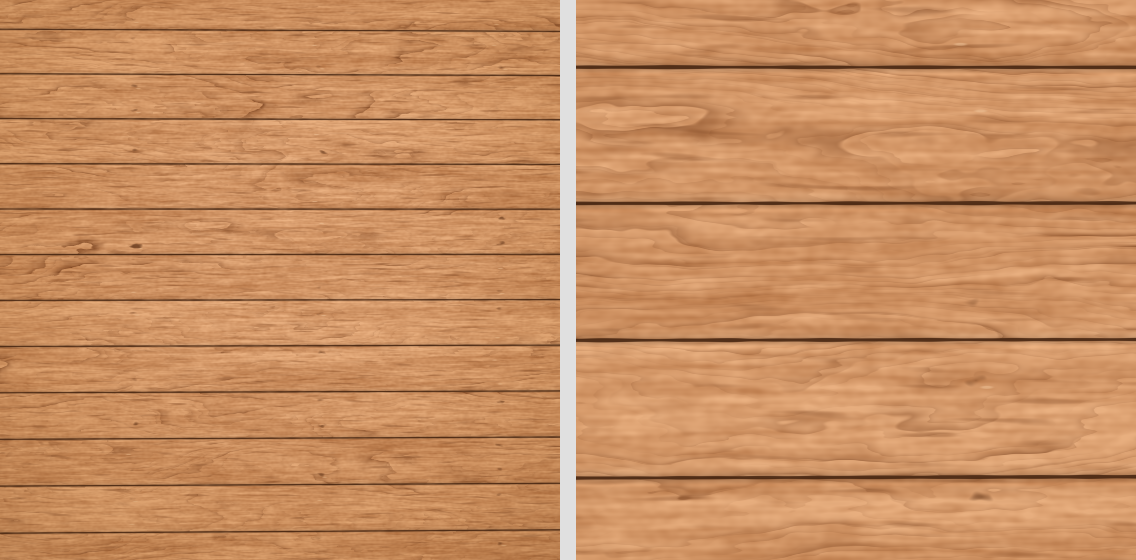
Left, the full canvas; right, a detail of the centre.
Give the GLSL for this texture, as a Shadertoy shader.

```glsl
// Warm timber boards stacked in long horizontal rows with thin dark seams.
// Board edges follow a slightly tilted quadratic spacing; the grain is drawn
// from contour rings of stretched gradient noise, with fibres and small knots.

const vec3 LIGHT_WOOD = vec3(0.86, 0.64, 0.46);
const vec3 WARM_WOOD  = vec3(0.70, 0.455, 0.275);
const vec3 GRAIN_DARK = vec3(0.44, 0.23, 0.10);
const vec3 SEAM_COLOR = vec3(0.27, 0.14, 0.06);
const vec3 CHIP_COLOR = vec3(0.91, 0.75, 0.59);

const vec2 FIRST_SEAM = vec2(0.0521, 0.0560);   // depth at left, right
const vec2 BOARD_STEP = vec2(0.0794, 0.0785);   // spacing at left, right
const float STEP_GROWTH = 0.00022;              // boards widen downwards
const float BOARD_HEIGHT = 0.0814;
const float SEAM_HALF_WIDTH = 0.0009;
const float RING_STRENGTH = 0.62;
const float FINE_RING_STRENGTH = 0.26;
const float FIBRE_STRENGTH = 0.55;
const vec3 KNOT_COLUMNS = vec3(0.232, 0.565, 0.885);
const float KNOT_BOARD = 4.0;                   // board with the largest knot

vec2 hash22(vec2 p) {
    vec3 q = fract(p.xyx * vec3(0.1031, 0.1030, 0.0973));
    q += dot(q, q.yzx + 33.33);
    return fract((q.xx + q.yz) * q.zy);
}

// Gradient noise, roughly -0.7 to 0.7
float noise(vec2 p) {
    vec2 i = floor(p), f = fract(p);
    vec2 u = f * f * f * (f * (f * 6.0 - 15.0) + 10.0);
    vec2 e = vec2(0.0, 1.0);
    float a = dot(hash22(i) * 2.0 - 1.0, f);
    float b = dot(hash22(i + e.yx) * 2.0 - 1.0, f - e.yx);
    float c = dot(hash22(i + e.xy) * 2.0 - 1.0, f - e.xy);
    float d = dot(hash22(i + e.yy) * 2.0 - 1.0, f - e.yy);
    return mix(mix(a, b, u.x), mix(c, d, u.x), u.y);
}

// Continuous board coordinate: whole numbers lie on the seams
float boardCoord(vec2 uv) {
    float depth = 1.0 - uv.y - mix(FIRST_SEAM.x, FIRST_SEAM.y, uv.x);
    float pitch = mix(BOARD_STEP.x, BOARD_STEP.y, uv.x);
    float root = sqrt(pitch * pitch + 4.0 * STEP_GROWTH * depth);
    return (root - pitch) / (2.0 * STEP_GROWTH);
}

// Height field whose contours run along the board and close into long arches
float grainField(vec2 q, vec2 seed) {
    return 7.5 * noise(q * vec2(0.19, 1.05) + seed) + 4.5 * q.y
         + 1.5 * noise(q * vec2(0.55, 2.4) + seed.yx)
         + 0.55 * noise(q * vec2(1.7, 6.0) + seed)
         + 0.22 * noise(q * vec2(5.0, 13.0) + seed.yx);
}

// Broken dark growth lines: soft on one side, crisp on the other
float growthLines(float h, vec2 q, vec2 seed) {
    float w = fwidth(h), f = fract(h);
    float edge = clamp(w, 0.06, 0.5);
    float line = pow(f, 4.0) * (1.0 - smoothstep(1.0 - edge, 1.0, f)) * (1.0 + 1.5 * edge);
    float ring = floor(h);
    float weight = mix(0.3, 1.3, hash22(vec2(ring + 50.0, seed.x)).x);
    float breaks = smoothstep(-0.4, 0.3, noise(vec2(q.x * 1.3, ring * 5.37) + seed));
    return line * weight * breaks * (1.0 - smoothstep(0.6, 1.5, w));
}

void mainImage(out vec4 fragColor, in vec2 fragCoord) {
    vec2 uv = fragCoord / iResolution.xy;
    float px = 1.0 / iResolution.y;
    float coord = boardCoord(uv);
    float board = floor(coord);
    vec2 q = vec2(uv.x / BOARD_HEIGHT, coord - board);
    vec2 rnd = hash22(vec2(board + 21.0, 5.0));
    vec2 seed = vec2(board * 17.3 + 230.0, 40.0 + 60.0 * rnd.x);

    // Small flat knots and pale chips, two to a column on every board
    float knot = 0.0, chip = 0.0;
    for (int i = 0; i < 6; i++) {
        vec2 r = hash22(vec2(board + 31.0, float(i) * 3.7 + 2.0));
        bool large = board == KNOT_BOARD && i == 1;
        vec2 center = vec2(KNOT_COLUMNS[i / 2] / BOARD_HEIGHT + (r.x - 0.5) * 0.3,
                           mix(0.22, 0.74, float(i % 2)) + (r.y - 0.5) * 0.16);
        float size = large ? 0.065 : 0.035 * smoothstep(0.3, 1.0, r.x);
        vec2 d = q - center;
        float dist = length(d * vec2(0.6, 1.3)) + 0.06 * noise(q * vec2(9.0, 16.0) + seed);
        float soft = 0.018 + 0.6 * px / BOARD_HEIGHT;
        knot = max(knot, (1.0 - smoothstep(size - soft, size + soft, dist))
                         * smoothstep(0.0, 0.05, size));
        float chipDist = length((d - vec2(0.08, 0.05)) * vec2(0.5, 2.0));
        chip = max(chip, (1.0 - smoothstep(0.01, 0.01 + soft, chipDist)) * step(0.7, r.y));
    }

    // Fine fibres, broad streaks and cross-grain mottling
    float fibre = noise(q * vec2(0.8, 13.0) + seed) + 0.9 * noise(q * vec2(2.4, 25.0) + seed.yx);
    float streak = noise(q * vec2(0.22, 3.0) + seed + 11.0);
    float mottle = noise(q * vec2(4.0, 8.0) + seed) + noise(q * vec2(11.0, 19.0) + seed.yx);
    float tone = 0.68 + FIBRE_STRENGTH * fibre + 0.6 * streak + 0.27 * mottle
               + 0.22 * (rnd.y - 0.5);
    vec3 col = mix(WARM_WOOD, LIGHT_WOOD, clamp(tone, -0.3, 1.15));

    // Bold rings in patches, finer rings between them, and short open pores
    float field = grainField(q, seed);
    float patches = smoothstep(-0.3, 0.3, noise(q * vec2(0.35, 1.5) + seed + 7.3));
    float rings = growthLines(field, q, seed) * mix(0.3, 1.15, patches);
    float fineRings = growthLines(field * 2.3 + 0.4 * fibre, q, seed + 3.1);
    float pores = smoothstep(0.2, 0.5, noise(q * vec2(1.3, 15.0) + seed + 31.0));
    float grain = RING_STRENGTH * rings + FINE_RING_STRENGTH * fineRings + 0.3 * pores;
    col = mix(col, GRAIN_DARK, clamp(grain, 0.0, 0.85));
    col = mix(col, CHIP_COLOR, 0.5 * chip);
    col = mix(col, GRAIN_DARK * 0.8, 0.75 * knot);

    // Broad light: paler centre, warmer and deeper towards the borders
    vec2 away = uv - vec2(0.53, 0.56);
    col *= 1.04 - 0.17 * dot(away, away);
    col *= mix(vec3(1.0), vec3(0.98, 0.94, 0.86), smoothstep(0.1, 0.75, length(away)));

    // Seams with a worn dark shoulder and a thin lit edge below
    float seamDist = abs(coord - round(coord)) * BOARD_HEIGHT;
    float halfWidth = SEAM_HALF_WIDTH + 0.0006 * noise(vec2(uv.x * 45.0, round(coord) * 9.1));
    col *= 1.0 - 0.2 * exp(-seamDist / 0.0025);
    col *= 1.0 + 0.06 * exp(-pow((q.y * BOARD_HEIGHT - 0.0042) / 0.0014, 2.0));
    float seam = 1.0 - smoothstep(halfWidth - 0.6 * px, halfWidth + 0.8 * px, seamDist);
    fragColor = vec4(clamp(mix(col, SEAM_COLOR, 0.88 * seam), 0.0, 1.0), 1.0);
}
```
